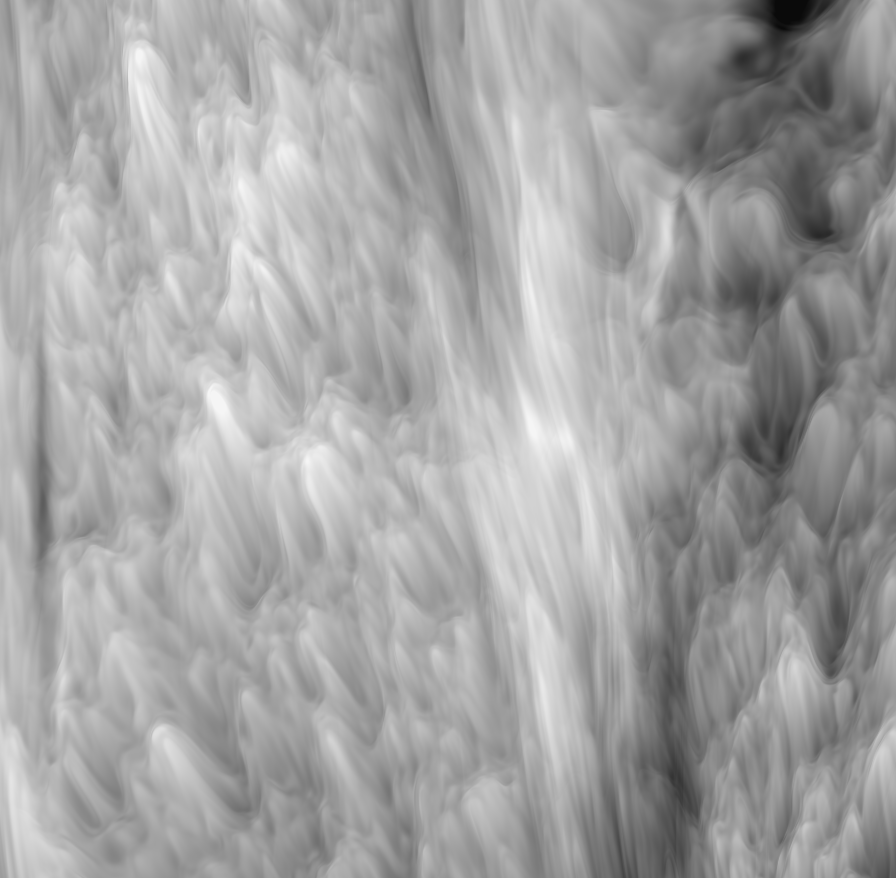
Reproduce this texture procedurally as a WebGL 2 fragment shader.

```glsl
#version 300 es
precision highp float;
// Grey, wind-drawn streaks: soft turbulent wisps around a calm fibrous stream.

uniform vec2 u_resolution;
out vec4 fragColor;

vec3 hash3(vec2 cell) {
    vec3 h = fract(cell.xyx * vec3(0.1031, 0.1030, 0.0973));
    h += dot(h, h.yxz + 33.33);
    return fract((h.xxy + h.yzz) * h.zyx);
}

// Soft cellular noise: one signed, rounded blob per cell
float cells(vec2 q) {
    vec2 base = floor(q);
    float sum = 0.0;
    for (int j = -1; j <= 1; j++) {
        for (int i = -1; i <= 1; i++) {
            vec2 cell = base + vec2(i, j);
            vec3 h = hash3(cell);
            vec2 d = cell + h.xy - q;
            float falloff = max(0.0, 1.0 - dot(d, d));
            sum += falloff * falloff * (2.0 * h.z - 1.0);
        }
    }
    return sum;
}

// Layers of stretched cells, each one bending the next
float wisps(vec2 q, vec2 scale, vec2 growth, float bend) {
    float sum = 0.0, amp = 1.0;
    for (int i = 0; i < 5; i++) {
        float n = cells(q * scale + 17.3 * float(i + 1));
        sum += amp * n;
        q += bend * vec2(0.7, -1.0) * n / scale;
        scale *= growth;
        amp *= 0.80;
    }
    return sum;
}

float glow(vec2 p, vec2 centre, vec2 radius) {
    vec2 d = (p - centre) / radius;
    return exp(-dot(d, d));
}

void main() {
    vec2 p = gl_FragCoord.xy / u_resolution.y;

    // Flow coordinates: the streaks lean right, then left, across the canvas
    float lean = -0.17 * smoothstep(0.0, 0.35, p.x) + 0.38 * smoothstep(0.58, 1.05, p.x);
    vec2 flow = vec2(p.x - lean * (p.y - 0.5), p.y);
    flow.x += 0.008 * sin(5.0 * p.y + 7.0 * p.x) + 0.004 * sin(13.0 * p.y - 9.0 * p.x);

    // Turbulent drift frays the edges of the broad tones
    vec2 drift = vec2(cells(flow * vec2(19.0, 9.0) + 40.0), cells(flow * vec2(17.0, 10.0) + 90.0));
    vec2 fine = vec2(cells(flow * vec2(48.0, 24.0) + 60.0), cells(flow * vec2(42.0, 25.0) + 20.0));
    vec2 w = p + vec2(0.025, 0.045) * drift + vec2(0.014, 0.025) * fine;
    vec2 s = flow + vec2(0.007, 0.03) * drift + vec2(0.003, 0.012) * fine;

    // Broad light and shade
    float tone = 0.665 + 0.07 * cells(s * vec2(6.0, 2.5) + 7.0);
    tone += 0.13 * glow(w, vec2(0.20, 0.78), vec2(0.17, 0.19));
    tone += 0.03 * glow(w, vec2(0.27, 0.72), vec2(0.07, 0.09));
    tone += 0.12 * glow(s, vec2(0.65, 0.52), vec2(0.065, 0.38));
    tone -= 0.12 * glow(s, vec2(0.580, 0.80), vec2(0.045, 0.30));
    tone -= 0.09 * glow(w, vec2(0.45, 0.82), vec2(0.03, 0.14));
    tone += 0.13 * glow(w, vec2(0.595, 0.52), vec2(0.016, 0.03));
    tone -= 0.10 * glow(w, vec2(0.74, 0.05), vec2(0.10, 0.17));
    tone -= 0.04 * (1.0 - smoothstep(0.0, 0.2, w.y));

    // Dark winding band on the right
    float bandX = 0.74 + 0.16 * smoothstep(0.0, 0.65, p.y) + 0.012 * sin(14.0 * p.y);
    float band = (w.x - bandX) / 0.075;
    tone -= 0.24 * exp(-band * band);
    tone -= 0.09 * smoothstep(0.82, 0.92, w.x);
    vec2 slanted = vec2(w.x - 0.45 * (w.y - 1.0), w.y);
    tone -= 0.24 * glow(slanted, vec2(0.88, 1.02), vec2(0.022, 0.09));

    // Thin dark seam and pale thread at the left
    vec2 seam = p + vec2(0.006, 0.03) * drift + vec2(0.002, 0.01) * fine;
    tone -= 0.25 * glow(seam, vec2(0.047, 0.46), vec2(0.009, 0.17));
    tone += 0.13 * glow(seam, vec2(0.070, 0.22), vec2(0.006, 0.08));
    tone += 0.04 * glow(seam, vec2(0.015, 0.48), vec2(0.012, 0.16));

    // Pale arch around a shaded hollow
    vec2 a = p + vec2(0.005, 0.012) * drift + vec2(0.003, 0.008) * fine - vec2(0.780, 0.785);
    float arch = (a.y + 110.0 * a.x * a.x) / length(vec2(1.0, 220.0 * a.x));
    float archFade = smoothstep(-0.20, -0.04, a.y) * (1.0 - smoothstep(0.0, 0.04, a.y));
    tone += 0.20 * archFade * exp(-pow(arch / 0.011, 2.0));
    tone -= 0.14 * glow(w, vec2(0.770, 0.64), vec2(0.024, 0.06));

    // Long fibres in the calm stream, curled wisps elsewhere
    float calm = exp(-pow((s.x - 0.62) / 0.12, 2.0));
    calm = max(calm, 1.0 - smoothstep(0.02, 0.07, p.x));
    float fibres = wisps(flow + vec2(0.003, 0.012) * drift, vec2(25.0, 3.6), vec2(1.6, 1.6), 0.35);
    float curls = wisps(flow + vec2(0.006, 0.010) * drift, vec2(20.0, 9.5), vec2(1.6, 1.65), 0.42);
    float contrast = 0.110 + 0.025 * smoothstep(0.74, 0.88, p.x);
    tone += contrast * mix(curls, fibres, 0.15 + 0.75 * calm);

    fragColor = vec4(vec3(clamp(tone, 0.04, 0.96)), 1.0);
}
```
